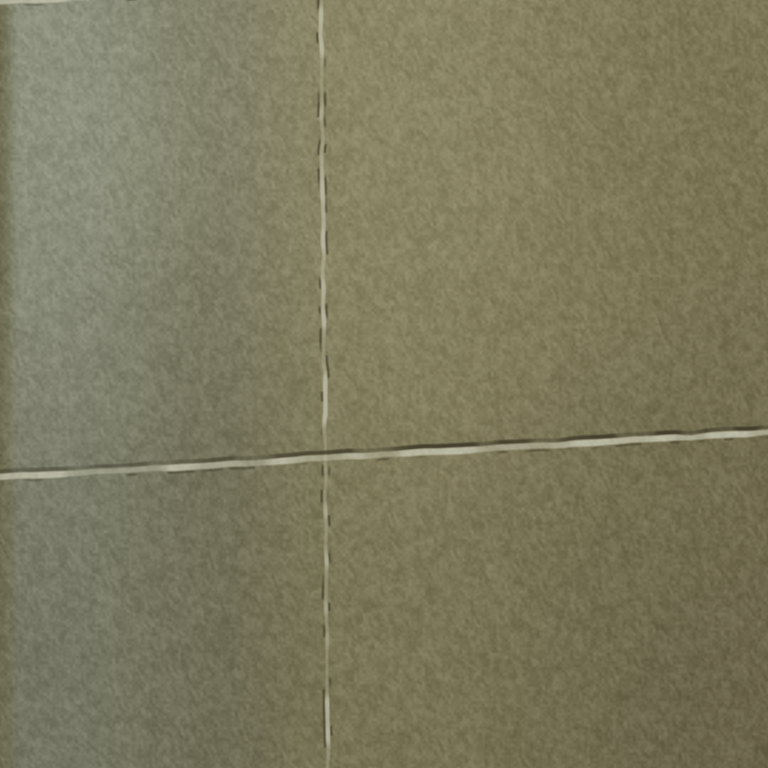
Write a three.js fragment shader that draws this texture.

```glsl
varying vec2 vUv;

float hash(vec2 p) {
  p = fract(p * vec2(0.1031, 0.1137));
  p += dot(p, p.yx + 33.33);
  return fract((p.x + p.y) * p.x * 37.7);
}

float noise(vec2 p) {
  vec2 cell = floor(p);
  vec2 f = fract(p);
  f = f * f * (3.0 - 2.0 * f);
  return mix(mix(hash(cell), hash(cell + vec2(1.0, 0.0)), f.x),
             mix(hash(cell + vec2(0.0, 1.0)), hash(cell + 1.0), f.x), f.y);
}

float fbm(vec2 p) {
  float sum = 0.0;
  float weight = 0.5;
  for (int i = 0; i < 4; i++) {
    sum += weight * noise(p);
    p = mat2(0.8, -0.6, 0.6, 0.8) * p * 2.0 + 17.0;
    weight *= 0.5;
  }
  return sum / 0.9375;
}

// Soft stripe of the given half width
float stripe(float d, float halfWidth, float blur) {
  return 1.0 - smoothstep(halfWidth - blur, halfWidth + blur, abs(d));
}

// Signed distance to the nearest of many parallel joints
float jointDistance(float d, float pitch) {
  return mod(d + 0.5 * pitch, pitch) - 0.5 * pitch;
}

// Broad light over the glazed faces
vec3 tileColor(vec2 uv) {
  vec3 greyGreen = mix(vec3(0.46, 0.465, 0.39), vec3(0.56, 0.575, 0.50), smoothstep(0.1, 0.95, uv.y));
  vec3 valley = mix(vec3(0.435, 0.425, 0.335), vec3(0.52, 0.515, 0.42), smoothstep(0.1, 1.0, uv.y));
  vec3 olive = mix(vec3(0.475, 0.455, 0.335), vec3(0.55, 0.53, 0.40), smoothstep(0.0, 0.95, uv.y));
  vec3 shade = mix(vec3(0.42, 0.395, 0.295), vec3(0.485, 0.46, 0.335), smoothstep(0.0, 0.9, uv.y));
  vec3 color = mix(greyGreen, valley, smoothstep(0.08, 0.30, uv.x));
  color = mix(color, olive, smoothstep(0.27, 0.46, uv.x));
  color = mix(color, shade, smoothstep(0.48, 1.0, uv.x));
  color *= 0.98 + 0.04 * fbm(uv * 5.0);
  // Dull strip at the left rim
  return mix(vec3(0.43, 0.42, 0.31), color, smoothstep(-0.004, 0.028, uv.x));
}

// Short slanted flecks in the glaze
float grain(vec2 uv) {
  vec2 warped = uv + 0.006 * (vec2(noise(uv * 60.0), noise(uv * 60.0 + 9.0)) - 0.5);
  vec2 slanted = mat2(0.88, -0.47, 0.47, 0.88) * warped;
  float flecks = noise(slanted * vec2(210.0, 120.0)) - 0.5;
  float fine = noise(uv * 270.0 + 40.0) - 0.5;
  float soft = noise(uv * 75.0 + 13.0) - 0.5;
  return 0.062 * flecks + 0.05 * fine + 0.022 * soft;
}

void main() {
  vec2 uv = vUv;
  vec3 color = tileColor(uv) + grain(uv);
  vec3 grout = vec3(0.74, 0.735, 0.65);
  vec3 shadow = vec3(0.23, 0.215, 0.15);

  // Slanted joint distances with a slight wobble
  float wobbleX = 0.0022 * (noise(vec2(uv.y * 45.0, 3.0)) - 0.5);
  float wobbleY = 0.0022 * (noise(vec2(uv.x * 40.0, 8.0)) - 0.5);
  float across = jointDistance(uv.x - 0.427 + 0.009 * uv.y + wobbleX, 0.64);
  float up = jointDistance(uv.y - 0.379 - 0.0585 * uv.x + wobbleY, 0.619);

  // Upright joint: thin, broken grout with dark chips beside it
  float wearX = noise(vec2(uv.y * 48.0, 21.0));
  float chips = smoothstep(0.52, 0.78, noise(vec2(uv.y * 62.0, 31.0 + step(0.0, across) * 7.0)));
  color = mix(color, shadow, 0.62 * chips * stripe(abs(across) - 0.0042, 0.0016, 0.0018));
  float fillX = stripe(across, 0.0018 + 0.0014 * wearX, 0.0018);
  color = mix(color, grout, fillX * (0.34 + 0.5 * smoothstep(0.25, 0.8, wearX)));

  // Level joint: dark upper lip, strongest to the right
  float wearY = noise(vec2(uv.x * 30.0, 51.0));
  float lipWear = smoothstep(0.15, 0.6, noise(vec2(uv.x * 38.0, 61.0)));
  float lip = stripe(up - 0.0062, 0.0022 + 0.0012 * wearY, 0.002);
  color = mix(color, shadow, lip * mix(0.35, 0.85, lipWear) * mix(0.55, 1.0, smoothstep(0.1, 0.6, uv.x)));

  // Chips under the joint and pale grout within it
  float lowerChips = smoothstep(0.55, 0.8, noise(vec2(uv.x * 58.0, 71.0)));
  color = mix(color, shadow, 0.45 * lowerChips * stripe(up + 0.0068, 0.0016, 0.0018));
  float fillY = stripe(up + 0.0006, 0.0032 + 0.0015 * wearY, 0.002);
  float bright = 0.5 + 0.42 * smoothstep(0.25, 0.75, wearY);
  bright = mix(bright, 0.95, 0.6 * smoothstep(0.65, 0.9, uv.x));
  color = mix(color, grout + 0.6 * grain(uv + 0.3), fillY * bright);

  gl_FragColor = vec4(clamp(color, 0.0, 1.0), 1.0);
}
```
